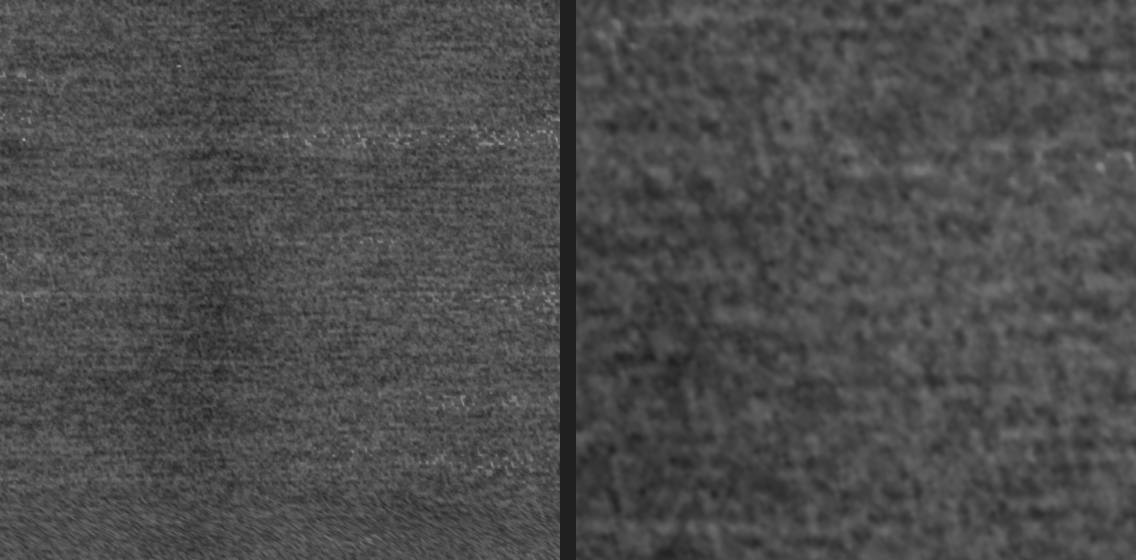
Left: the whole. Right: its middle third, enlarged.
A three.js fragment shader for this texture:

```glsl
varying vec2 vUv;

const vec3  CLOTH_COLOR     = vec3(0.311);
const vec2  GRAIN_CELLS     = vec2(165.0, 145.0);
const vec2  FINE_CELLS      = vec2(290.0, 250.0);
const vec2  DASH_CELLS      = vec2(38.0, 150.0);
const vec2  STREAK_CELLS    = vec2(5.0, 125.0);
const vec2  BAR_CELLS       = vec2(3.0, 28.0);
const vec2  CLOUD_CELLS     = vec2(5.0, 7.0);
const float GRAIN_CONTRAST  = 0.135;
const float FINE_CONTRAST   = 0.075;
const float DASH_CONTRAST   = 0.075;
const float STREAK_CONTRAST = 0.055;
const float BAR_CONTRAST    = 0.040;
const float CLOUD_CONTRAST  = 0.045;
const float ROW_COUNT       = 76.0;
const float ROW_CONTRAST    = 0.012;
const float FOLD_DEPTH      = 0.045;
const float FOLD_WIDTH      = 0.085;
const float GLINT_STRENGTH  = 0.16;
const float SPECK_CELLS     = 14.0;
const float SPECK_CHANCE    = 0.02;
const float SPECK_RADIUS    = 0.004;
const float SPECK_STRENGTH  = 0.28;
const float TAU             = 6.2831853;

float hash(vec2 p) {
  vec3 q = fract(vec3(p.xyx) * 0.1031);
  q += dot(q, q.yzx + 33.33);
  return fract((q.x + q.y) * q.z);
}

float valueNoise(vec2 p) {
  vec2 cell = floor(p);
  vec2 f = fract(p);
  f = f * f * (3.0 - 2.0 * f);
  float low  = mix(hash(cell), hash(cell + vec2(1.0, 0.0)), f.x);
  float high = mix(hash(cell + vec2(0.0, 1.0)), hash(cell + vec2(1.0)), f.x);
  return mix(low, high, f.y);
}

// Noise centred on zero, shifted by a seed
float signedNoise(vec2 p, float seed) {
  return valueNoise(p + seed) - 0.5;
}

// Dark soft fold that drifts to the left on its way down
float foldShade(vec2 p) {
  float centre = mix(0.33, 0.43, p.y) + 0.04 * signedNoise(vec2(2.0, p.y * 5.0), 61.0);
  float d = (p.x - centre) / FOLD_WIDTH;
  return exp(-d * d);
}

// Rare small bright flecks, one possible in each cell
float specks(vec2 p) {
  vec2 cell = floor(p * SPECK_CELLS);
  vec2 jitter = 0.2 + 0.6 * vec2(hash(cell + 17.0), hash(cell + 43.0));
  vec2 offset = p - (cell + jitter) / SPECK_CELLS;
  offset.x *= mix(0.5, 1.0, hash(cell + 71.0));
  float present = step(1.0 - SPECK_CHANCE, hash(cell + 5.0));
  return present * (1.0 - smoothstep(0.2 * SPECK_RADIUS, SPECK_RADIUS, length(offset)));
}

void main() {
  vec2 p = vUv;

  // Threads wander slightly; the nap leans over near the lower edge
  vec2 thread = p + vec2(0.0, 0.006 * signedNoise(p * vec2(6.0, 4.0), 9.0));
  float lean = 1.0 - smoothstep(0.02, 0.16, p.y);
  vec2 nap = vec2(p.x + p.y * 0.25 + 0.6 * lean * (p.y - 0.16), thread.y);

  // Short pile
  float grain = signedNoise(nap * GRAIN_CELLS, 3.0);
  vec2 turned = mat2(0.8, 0.6, -0.6, 0.8) * nap;
  float fine = signedNoise(turned * FINE_CELLS, 211.0);
  float shade = GRAIN_CONTRAST * grain + FINE_CONTRAST * fine;

  // Horizontal weave, fading where the nap leans
  float weave = DASH_CONTRAST * signedNoise(thread * DASH_CELLS, 29.0)
              + STREAK_CONTRAST * signedNoise(thread * STREAK_CELLS, 83.0);
  float rowStrength = valueNoise(p * vec2(9.0, 14.0) + 131.0);
  weave += ROW_CONTRAST * rowStrength * cos(TAU * ROW_COUNT * thread.y);
  shade += weave * mix(1.0, 0.45, lean);

  // Broad wear and uneven light
  float bar = signedNoise(thread * BAR_CELLS, 47.0);
  shade += BAR_CONTRAST * bar;
  shade += CLOUD_CONTRAST * signedNoise(p * CLOUD_CELLS, 19.0);
  shade -= FOLD_DEPTH * foldShade(p);

  // Pale fibre tips gathered in worn bars
  float worn = smoothstep(0.1, 0.4, bar) * valueNoise(p * vec2(7.0, 20.0) + 97.0);
  shade += GLINT_STRENGTH * worn * smoothstep(0.15, 0.45, grain);
  shade += SPECK_STRENGTH * specks(p);

  gl_FragColor = vec4(clamp(CLOTH_COLOR + shade, 0.0, 1.0), 1.0);
}
```
